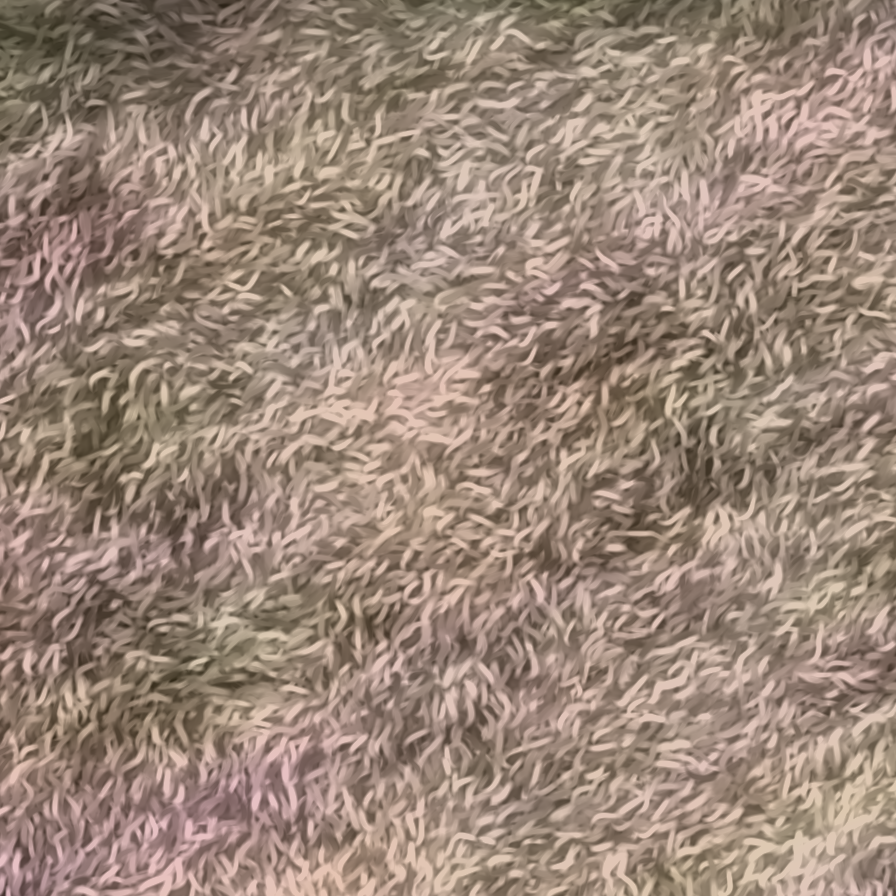
Give the GLSL for this texture, as a WebGL 2 fragment shader.

```glsl
#version 300 es
precision highp float;
// Dry matted grass: layered soft blades with faint colour patches and a shaded upper bank.

uniform vec2 u_resolution;
out vec4 outColor;

const int LAYERS = 12;
const float CELLS = 32.0;
const float HALF_LENGTH = 0.021;
const float HALF_WIDTH = 0.0062;

float hash(vec2 p) {
    return fract(sin(dot(p, vec2(127.1, 311.7))) * 43758.545);
}

vec4 hash4(vec2 p) {
    float h = dot(p, vec2(127.1, 311.7));
    return fract(sin(h + vec4(0.0, 1.7, 3.1, 4.9)) * vec4(43758.5, 22578.1, 19642.3, 33281.7));
}

float noise(vec2 p) {
    vec2 i = floor(p);
    vec2 f = fract(p);
    f = f * f * (3.0 - 2.0 * f);
    float low = mix(hash(i), hash(i + vec2(1, 0)), f.x);
    float high = mix(hash(i + vec2(0, 1)), hash(i + vec2(1, 1)), f.x);
    return mix(low, high, f.y);
}

float fbm(vec2 p) {
    float sum = 0.0;
    float weight = 0.53;
    for (int i = 0; i < 4; i++) {
        sum += weight * noise(p);
        p = p * 2.03 + 17.3;
        weight *= 0.5;
    }
    return sum;
}

vec2 rotate(vec2 p, float angle) {
    float c = cos(angle);
    float s = sin(angle);
    return vec2(c * p.x + s * p.y, c * p.y - s * p.x);
}

// Position beside a bent blade: x runs -1 to 1 along it, y is the distance across.
vec2 bladeSpace(vec2 p, float angle, float halfLength, float bend) {
    p = rotate(p, angle);
    float along = p.x / halfLength;
    float curve = along * along - 0.4 + 0.3 * sin(3.0 * along);
    return vec2(along, abs(p.y + bend * halfLength * curve));
}

// Lay one scattered layer of tapered blades over the given tone.
float addBlades(float tone, vec2 uv, float layer) {
    float turn = layer * 0.83;
    vec2 grid = rotate(uv, turn) * CELLS + layer * 7.37;
    vec2 home = floor(grid);
    for (int y = -1; y <= 1; y++) {
        for (int x = -1; x <= 1; x++) {
            vec2 cell = home + vec2(x, y);
            vec4 rnd = hash4(cell + layer * 31.0);
            vec2 offset = rotate((grid - cell - rnd.xy) / CELLS, -turn);
            vec2 center = uv - offset;

            float flow = noise(center * 13.0 + 5.0) - 0.5;
            float angle = mix(0.95, 0.5, center.y) + 1.8 * flow + 1.5 * (rnd.z - 0.5);
            float halfLength = HALF_LENGTH * mix(0.6, 1.0, rnd.w);
            float bend = 0.8 * (fract(rnd.x * 13.7) - 0.5);
            vec2 blade = bladeSpace(offset, angle, halfLength, bend);

            float taper = max(1.0 - blade.x * blade.x, 0.0);
            float halfWidth = HALF_WIDTH * mix(0.7, 1.15, rnd.y);
            float cover = taper * (1.0 - smoothstep(0.1 * halfWidth, halfWidth, blade.y));
            float halo = taper * (1.0 - smoothstep(halfWidth, halfWidth * 2.0, blade.y));
            float bladeTone = mix(0.3, 1.48, fract(rnd.z * 9.1 + rnd.w * 5.3));
            tone *= 1.0 - 0.16 * halo;
            tone = mix(tone, bladeTone, min(cover * 1.25, 0.95));
        }
    }
    return tone;
}

void main() {
    vec2 uv = gl_FragCoord.xy / u_resolution;

    // Blade tones
    float tone = 0.4;
    for (int i = 0; i < LAYERS; i++) {
        tone = addBlades(tone, uv, float(i));
    }

    // Tufts, then broad light and shade along the slope
    vec2 slope = rotate(uv, 0.4) * vec2(3.5, 7.0);
    tone += 0.38 * (noise(slope * 5.0 + 9.0) - 0.5);
    tone += 0.8 * (fbm(slope + 3.0) - 0.5);
    float edge = uv.y - 0.1 * uv.x + 0.12 * (fbm(uv * 7.0) - 0.5);
    float bank = smoothstep(0.82, 0.96, edge);
    tone = mix(tone, tone * 0.65 - 0.15, bank);

    vec3 shadow = vec3(0.29, 0.24, 0.19);
    vec3 straw = vec3(0.78, 0.69, 0.64);
    vec3 color = mix(shadow, straw, clamp(tone, -0.35, 1.2));

    // Lilac, rose and olive patches
    float lilac = fbm(slope + 21.0) - 0.5;
    float rose = fbm(slope * 0.9 + 47.0) - 0.5;
    vec3 tint = lilac * vec3(0.02, -0.03, 0.13) + rose * vec3(0.07, -0.04, 0.0);
    tint += vec3(0.008, -0.006, 0.0) + bank * vec3(-0.04, 0.005, -0.01);
    color += tint * mix(0.5, 1.0, clamp(tone, 0.0, 1.0));

    outColor = vec4(clamp(color, 0.0, 1.0), 1.0);
}
```
